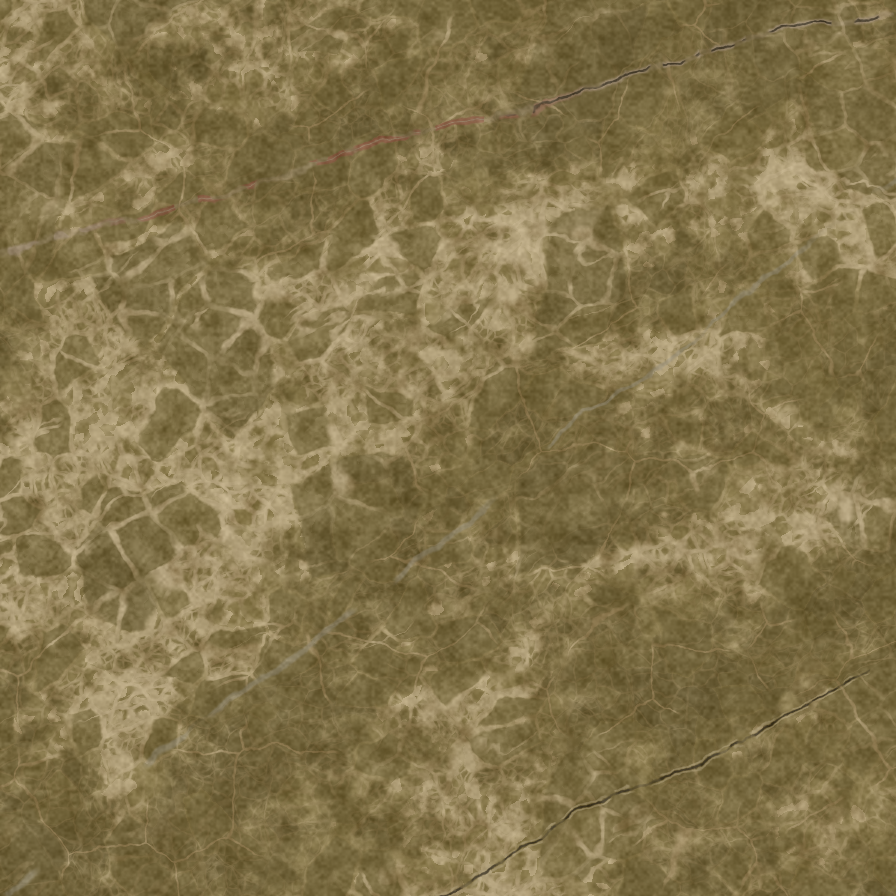
Reproduce this texture procedurally as a three.js fragment shader.

```glsl
varying vec2 vUv;

float hash(vec2 p) {
  return fract(sin(dot(p, vec2(127.1, 311.7))) * 43758.5453);
}

float noise(vec2 p) {
  vec2 i = floor(p), f = fract(p);
  f = f * f * (3.0 - 2.0 * f);
  return mix(mix(hash(i), hash(i + vec2(1.0, 0.0)), f.x),
             mix(hash(i + vec2(0.0, 1.0)), hash(i + vec2(1.0, 1.0)), f.x), f.y);
}

float fbm(vec2 p) {
  float sum = 0.0, amp = 0.53;
  for (int i = 0; i < 5; i++) {
    sum += amp * noise(p);
    p = mat2(1.6, 1.2, -1.2, 1.6) * p + 7.3;
    amp *= 0.5;
  }
  return sum;
}

// Voronoi fragments: x = distance to the border in canvas units, y = fragment id
vec2 fragments(vec2 p, float scale) {
  p *= scale;
  vec2 cell = floor(p);
  float near = 9.0, second = 9.0, id = 0.0;
  for (int y = -1; y <= 1; y++) {
    for (int x = -1; x <= 1; x++) {
      vec2 c = cell + vec2(float(x), float(y));
      float d = length(c + vec2(hash(c), hash(c + 41.7)) - p);
      if (d < near) {
        second = near;
        near = d;
        id = hash(c + 93.1);
      } else {
        second = min(second, d);
      }
    }
  }
  return vec2(0.5 * (second - near) / scale, id);
}

float line(float d, float width) {
  return 1.0 - smoothstep(width * 0.3, width + 0.0008, d);
}

float segment(vec2 p, vec2 a, vec2 b) {
  vec2 ab = b - a;
  return length(p - a - ab * clamp(dot(p - a, ab) / dot(ab, ab), 0.0, 1.0));
}

float band(vec2 p, vec2 a, vec2 b, float width) {
  float d = segment(p, a, b) / width;
  return exp(-d * d);
}

void main() {
  vec2 uv = vUv;
  vec2 bend = vec2(fbm(uv * 6.0), fbm(uv * 6.0 + 31.0)) - 0.5;
  vec2 jitter = vec2(fbm(uv * 45.0), fbm(uv * 45.0 + 17.0)) - 0.5;
  vec2 p = uv + 0.06 * bend + 0.012 * jitter;
  vec2 q = mat2(0.85, -0.62, 0.53, 1.0) * p;
  float cloud = fbm(q * vec2(4.0, 8.0) + 4.0);
  float mottle = fbm(uv * 50.0);
  float grain = noise(uv * 300.0) + noise(uv * 190.0 + 9.0) - 1.0;

  // Crushed zones, with calm slabs on the right
  float crush = cloud + 0.02 + 0.08 * (0.5 - uv.x);
  crush += 0.20 * band(p, vec2(0.12, 0.0), vec2(0.16, 0.25), 0.025);
  crush += 0.20 * band(p, vec2(0.18, 0.35), vec2(0.44, 0.70), 0.035);
  crush += 0.18 * band(p, vec2(0.15, 0.53), vec2(0.68, 1.0), 0.02);
  crush += 0.16 * band(p, vec2(0.0, 0.36), vec2(0.14, 0.42), 0.07);
  crush += 0.18 * band(p, vec2(0.15, 0.22), vec2(1.0, 0.44), 0.018);
  crush += 0.14 * band(p, vec2(0.50, 0.75), vec2(1.0, 0.82), 0.01);
  crush += 0.18 * band(p, vec2(0.73, 0.61), vec2(0.95, 0.50), 0.01);
  crush -= 0.20 * band(p, vec2(0.66, 0.86), vec2(1.0, 0.90), 0.06);
  crush -= 0.18 * band(p, vec2(0.82, 0.66), vec2(0.94, 0.60), 0.07);
  float paste = smoothstep(0.38, 0.85, crush);

  vec2 slab = fragments(q, 8.0);
  vec2 chunk = fragments(q + 3.1, 19.0);
  vec2 chip = fragments(q + 8.7, 40.0);
  vec2 crumb = fragments(q + 5.3, 85.0);
  float whole = smoothstep(0.70, 0.72, chunk.y) * smoothstep(0.001, 0.004, chunk.x);
  whole = max(whole, smoothstep(0.80, 0.82, slab.y) * smoothstep(0.002, 0.006, slab.x));
  float broken = 1.0 - 0.8 * whole;

  // Olive stone with a tone for each fragment, then a warm haze
  float tone = 0.5 * cloud + 0.35 * chunk.y + 0.35 * chip.y * broken - 0.1;
  vec3 color = mix(vec3(0.40, 0.35, 0.205), vec3(0.51, 0.45, 0.265), clamp(tone, 0.0, 1.0));
  float haze = smoothstep(0.40, 0.70, crush + 0.7 * (mottle - 0.5)) * broken;
  color = mix(color, vec3(0.56, 0.495, 0.31), 0.55 * haze);

  // Pale paste between the fragments and threads along the grain of the stone
  float patchy = smoothstep(0.3, 0.6, noise(uv * 23.0 + 5.0));
  float sparse = smoothstep(0.35, 0.65, noise(uv * 37.0 + 11.0));
  float veins = 0.7 * line(slab.x, 0.001 + 0.002 * paste) * patchy;
  veins = max(veins, line(chunk.x, 0.001 + 0.004 * paste) * (0.35 + 0.5 * paste) * (0.4 + 0.6 * sparse));
  veins = max(veins, line(chip.x, 0.001 + 0.003 * paste) * (0.3 + 0.55 * paste) * (0.35 + 0.65 * patchy) * broken);
  veins = max(veins, line(crumb.x, 0.0008 + 0.001 * paste) * (0.2 + 0.5 * paste) * sparse * broken);
  float thread = abs(fbm(q * vec2(5.0, 13.0) + 20.0) - 0.5);
  veins = max(veins, (1.0 - smoothstep(0.004, 0.022, thread)) * (0.25 + 0.5 * paste) * patchy);
  float dissolved = smoothstep(0.0, 0.08, paste * 0.65 - crumb.y) * broken;
  veins = max(veins, dissolved * smoothstep(0.3, 0.6, mottle) * 0.7);
  vec3 pale = mix(vec3(0.59, 0.50, 0.34), vec3(0.74, 0.67, 0.53),
                  smoothstep(0.35, 0.85, 0.8 * mottle + 0.4 * paste));
  color = mix(color, pale, clamp(veins, 0.0, 0.95));

  // Long seams: grey, rust and dark cracks
  vec2 s = uv + 0.04 * bend + 0.012 * jitter;
  float gaps = smoothstep(0.4, 0.6, noise(uv * 17.0 + 2.0));
  float flecks = smoothstep(0.4, 0.55, noise(uv * 75.0 + 3.0));
  float greySeam = line(segment(s, vec2(0.0, 0.0), vec2(0.55, 0.45)), 0.005) * gaps;
  greySeam = max(greySeam, line(segment(s, vec2(0.55, 0.45), vec2(1.0, 0.81)), 0.003) * gaps);
  color = mix(color, vec3(0.57, 0.54, 0.46), 0.55 * greySeam);
  float fault = segment(s, vec2(0.0, 0.72), vec2(1.0, 1.0));
  color = mix(color, vec3(0.62, 0.55, 0.46), line(fault, 0.004) * (0.3 + 0.5 * flecks));
  float rust = band(uv, vec2(0.18, 0.79), vec2(0.56, 0.90), 0.06) * flecks;
  color = mix(color, vec3(0.50, 0.29, 0.20), 0.75 * rust * line(abs(fault - 0.002), 0.002));
  float crack = segment(s, vec2(0.48, 0.0), vec2(0.98, 0.25));
  color = mix(color, vec3(0.66, 0.60, 0.46), 0.6 * flecks * line(abs(crack - 0.003), 0.001));
  float dark = line(crack, 0.0012) * (0.4 + 0.6 * flecks);
  dark = max(dark, line(fault, 0.0012) * smoothstep(0.5, 0.65, uv.x) * flecks);
  color = mix(color, vec3(0.22, 0.19, 0.13), 0.8 * dark);

  color += 0.07 * grain + 0.14 * (mottle - 0.5);
  gl_FragColor = vec4(color, 1.0);
}
```
